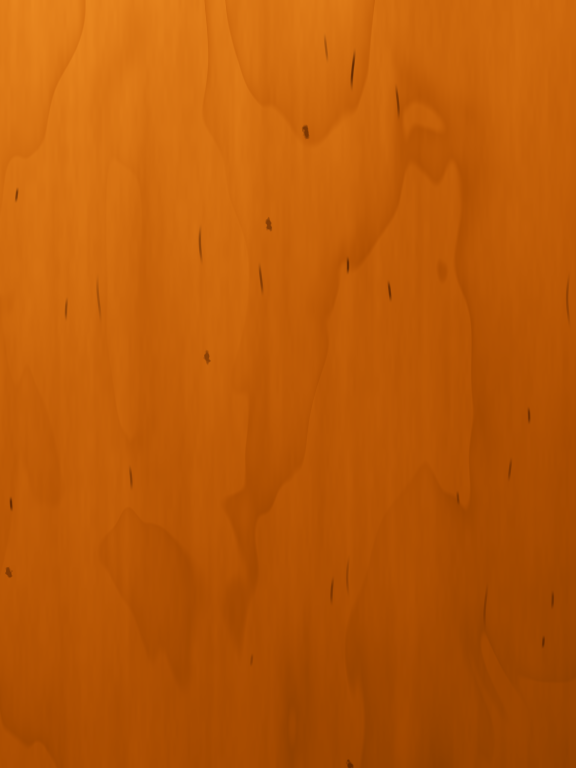
Give the GLSL for this texture, as a WebGL 2 fragment shader.

```glsl
#version 300 es
precision highp float;
// Warm varnished wood panel: soft cathedral grain, fine fibres, thin dark streaks and flecks.

uniform vec2 u_resolution;
out vec4 fragColor;

float hash(vec2 p) {
    return fract(sin(dot(p, vec2(127.1, 311.7))) * 43758.5453);
}

float noise(vec2 p) {
    vec2 cell = floor(p), f = fract(p);
    f = f * f * f * (f * (f * 6.0 - 15.0) + 10.0);
    float low = mix(hash(cell), hash(cell + vec2(1, 0)), f.x);
    float high = mix(hash(cell + vec2(0, 1)), hash(cell + vec2(1, 1)), f.x);
    return mix(low, high, f.y);
}

float fbm(vec2 p) {
    float sum = 0.0, amplitude = 0.5;
    for (int i = 0; i < 4; i++) {
        sum += amplitude * noise(p);
        p = mat2(1.9, 0.3, -0.3, 1.9) * p + 7.3;
        amplitude *= 0.45;
    }
    return sum;
}

// Growth-ring contours: a crisp dark edge that fades out on one side
float growthRings(vec2 p) {
    vec2 warp = vec2(noise(p * vec2(9.0, 5.0)), noise(p * vec2(7.0, 4.0) + 31.0)) - 0.5;
    float height = 4.5 * fbm(p * vec2(5.5, 1.7) + warp * 0.35 + 3.0) + 0.7 * p.y;
    float band = fract(height);
    float edge = smoothstep(0.0, 0.05, band) * exp(-band * 5.5);
    float strength = smoothstep(0.2, 0.75, noise(p * vec2(6.0, 3.0) + 12.0));
    return edge * mix(0.3, 1.0, strength);
}

// Thin, slightly wavy vertical pores
float streaks(vec2 p, float aspect) {
    float mask = 0.0;
    for (int i = 0; i < 22; i++) {
        float id = float(i);
        vec2 center = vec2(hash(vec2(id, 1.7)) * aspect, hash(vec2(id, 5.3)));
        float size = hash(vec2(id, 9.1));
        float halfLength = mix(0.008, 0.055, size * size);
        vec2 d = p - center;
        d.x += 0.002 * sin(d.y * 60.0 + id);
        float line = 1.0 - smoothstep(0.0003, 0.0026, abs(d.x));
        float taper = 1.0 - smoothstep(0.2, 1.0, abs(d.y) / halfLength);
        mask = max(mask, line * taper * mix(0.3, 0.85, hash(vec2(id, 13.9))));
    }
    return mask;
}

// Small ragged knots
float flecks(vec2 p, float aspect) {
    float mask = 0.0;
    for (int i = 0; i < 5; i++) {
        float id = float(i);
        vec2 center = vec2(hash(vec2(id, 21.3)) * aspect, hash(vec2(id, 27.1)));
        vec2 d = (p - center) / vec2(0.0045, 0.0095);
        d.x += 0.3 * d.y;
        float ragged = length(d) + 0.6 * (noise(p * 300.0) - 0.5);
        float fade = mix(0.35, 0.8, hash(vec2(id, 33.7)));
        mask = max(mask, (1.0 - smoothstep(0.4, 1.1, ragged)) * fade);
    }
    return mask;
}

// Tone 0 is deep burnt orange, tone 1 is pale amber
vec3 varnish(float tone) {
    float glow = max(tone, 0.0);
    return vec3(0.61, 0.27, 0.0) + vec3(0.27, 0.12, 0.0) * tone
         + vec3(0.0, 0.10, 0.10) * glow * glow;
}

void main() {
    vec2 p = gl_FragCoord.xy / u_resolution.y;
    float aspect = u_resolution.x / u_resolution.y;

    // Light falling from the upper left
    float tone = 0.51 + 0.80 * (p.y - 0.5) - 0.36 * (p.x / aspect - 0.5);

    // Broad mottling and growth rings
    tone += 0.22 * (fbm(p * vec2(7.0, 3.0) + 50.0) - 0.46);
    tone -= 0.27 * growthRings(p);

    // Vertical fibres and faint surface grain
    tone += 0.10 * (noise(p * vec2(38.0, 2.5)) - 0.5);
    tone += 0.07 * (noise(p * vec2(110.0, 6.0) + 17.0) - 0.5);
    tone += 0.05 * (noise(p * vec2(260.0, 40.0) + 5.0) - 0.5);

    vec3 color = varnish(tone);
    float marks = max(streaks(p, aspect), flecks(p, aspect));
    color = mix(color, vec3(0.33, 0.13, 0.0), marks);
    fragColor = vec4(color, 1.0);
}
```
